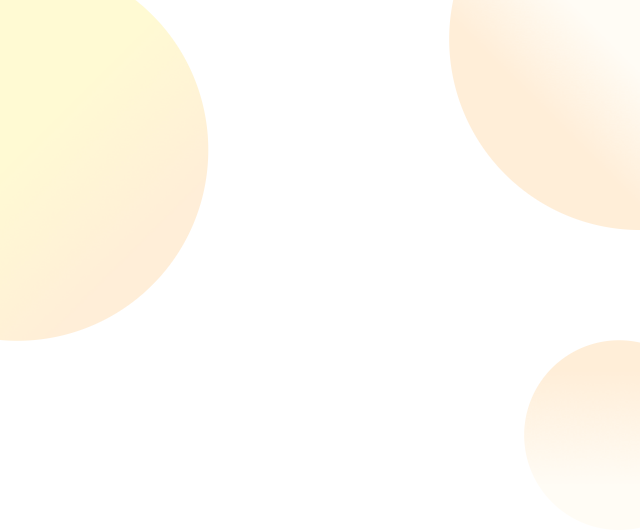
Give the GLSL for this background, as a WebGL 1 fragment shader.

```glsl
precision highp float;

uniform vec2 u_resolution;

const vec3 WHITE = vec3(1.0);
const vec3 YELLOW = vec3(1.0, 0.98, 0.828);
const vec3 PEACH = vec3(1.0, 0.932, 0.846);
const vec3 CREAM = vec3(1.0, 0.988, 0.962);

float hash(vec2 cell) {
    return fract(sin(dot(cell, vec2(127.1, 311.7))) * 43758.5453);
}

// Coverage of a disc with an edge one pixel wide
float discMask(vec2 p, vec2 center, float radius, float pixel) {
    return clamp(0.5 - (length(p - center) - radius) / pixel, 0.0, 1.0);
}

// Linear ramp along a direction, with its limits given in disc radii
float discRamp(vec2 p, vec2 center, float radius, vec2 direction, vec2 limits) {
    float along = dot(p - center, normalize(direction)) / radius;
    return clamp((along - limits.x) / (limits.y - limits.x), 0.0, 1.0);
}

vec3 gradient(vec3 startColor, vec3 endColor, float ramp, float grain) {
    float blend = clamp(ramp + grain * ramp * (1.0 - ramp), 0.0, 1.0);
    return mix(startColor, endColor, blend);
}

void main() {
    // Canvas units: height is 1
    vec2 p = gl_FragCoord.xy / u_resolution.y;
    float pixel = 1.0 / u_resolution.y;
    float grain = (hash(floor(p * 424.0)) - 0.5) * 0.3;
    vec3 color = WHITE;

    // Large disc at the upper left, yellow to peach
    vec2 center = vec2(0.033, 0.717);
    float radius = 0.36;
    float ramp = discRamp(p, center, radius, vec2(1.0, -1.0), vec2(0.0, 0.85));
    vec3 fill = gradient(YELLOW, PEACH, ramp, grain);
    color = mix(color, fill, discMask(p, center, radius, pixel));

    // Large disc at the upper right, peach to cream
    center = vec2(1.2075, 0.926);
    ramp = discRamp(p, center, radius, vec2(1.0, 1.0), vec2(-0.63, -0.11));
    fill = gradient(PEACH, CREAM, ramp, grain);
    color = mix(color, fill, discMask(p, center, radius, pixel));

    // Small disc at the lower right, fading downward
    center = vec2(1.168, 0.179);
    radius = 0.179;
    ramp = discRamp(p, center, radius, vec2(0.0, -1.0), vec2(-0.7, 0.55));
    fill = gradient(PEACH, CREAM, ramp, grain);
    color = mix(color, fill, discMask(p, center, radius, pixel));

    gl_FragColor = vec4(color, 1.0);
}
```
